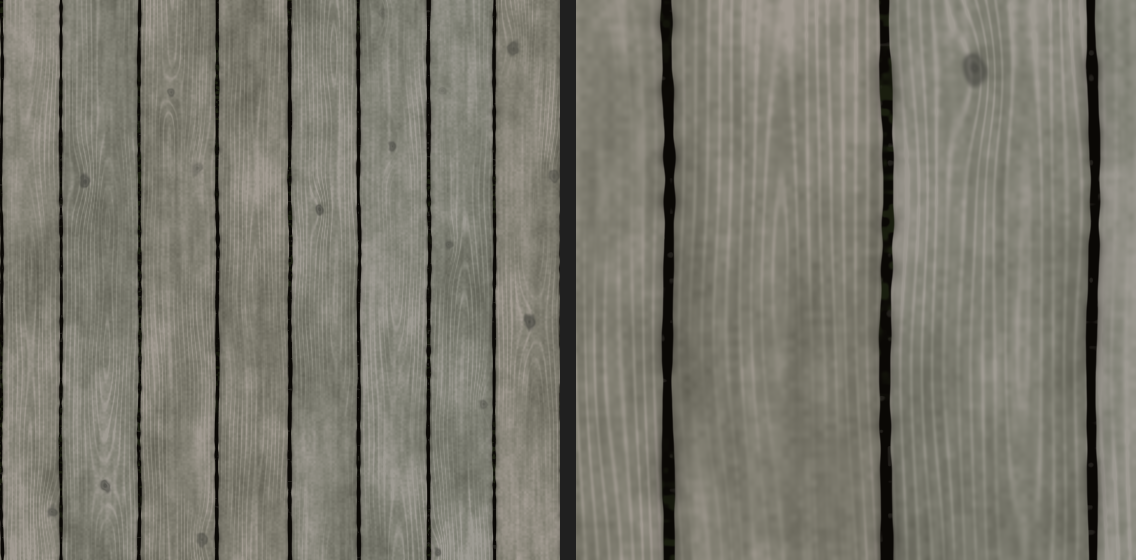
Left, the full canvas; right, a detail of the centre.
Give the GLSL for this texture, as a WebGL 2 fragment shader.

```glsl
#version 300 es
precision highp float;
// Weathered grey deck: eight upright planks of uneven width with dark gaps.
// Each plank gets arched growth rings, fine fibres, stains and knots, all
// seeded by its index; a single tone value is then mapped to wood colours.

uniform vec2 u_resolution;
out vec4 fragColor;

#define PLANKS 8
#define KNOTS_PER_PLANK 4
#define KNOT_CHANCE 0.62
#define GAP_HALF 0.0024
#define GAP_WOBBLE 0.0030
#define RING_SPACING 0.0068
#define RING_STRENGTH 0.62
#define FIBRE_STRENGTH 0.85
#define STAIN_STRENGTH 1.70
#define MOSS_AMOUNT 0.55

const vec3 WOOD_DARK  = vec3(0.45, 0.45, 0.41);
const vec3 WOOD_MID   = vec3(0.51, 0.51, 0.47);
const vec3 WOOD_LIGHT = vec3(0.58, 0.57, 0.54);
const vec3 KNOT_COLOR = vec3(0.25, 0.25, 0.23);
const vec3 EDGE_SHADE = vec3(0.19, 0.18, 0.16);
const vec3 GAP_COLOR  = vec3(0.04, 0.03, 0.02);
const vec3 MOSS_COLOR = vec3(0.15, 0.19, 0.09);

// Centre of each gap; the last one is the first, one canvas further on.
const float GAPS[PLANKS + 1] = float[](
    0.003, 0.109, 0.249, 0.388, 0.518, 0.641, 0.766, 0.883, 1.003);

float hash(vec2 p) {
    vec3 q = fract(vec3(p.xyx) * 0.1031);
    q += dot(q, q.yzx + 33.33);
    return fract((q.x + q.y) * q.z);
}

float noise(vec2 p) {
    vec2 i = floor(p), f = fract(p);
    f = f * f * (3.0 - 2.0 * f);
    return mix(mix(hash(i), hash(i + vec2(1, 0)), f.x),
               mix(hash(i + vec2(0, 1)), hash(i + vec2(1, 1)), f.x), f.y);
}

float fbm(vec2 p) {
    float sum = 0.0, amp = 0.5;
    for (int i = 0; i < 4; i++) {
        sum += amp * noise(p);
        p = p * 2.1 + 17.3;
        amp *= 0.5;
    }
    return sum / 0.9375;
}

// Darkness of the plank's knots (x) and how far they push the rings aside (y).
vec2 knots(vec2 p, float left, float right, float seed) {
    vec2 result = vec2(0.0);
    for (int i = 0; i < KNOTS_PER_PLANK; i++) {
        vec2 key = vec2(seed * 7.0 + 3.0, float(i) * 5.0 + 11.0);
        if (hash(key) > KNOT_CHANCE) continue;
        vec2 center = vec2(mix(left, right, mix(0.06, 0.94, hash(key + 1.0))),
                           (float(i) + hash(key + 2.0)) / float(KNOTS_PER_PLANK));
        float radius = mix(0.007, 0.013, hash(key + 3.0));
        vec2 q = (p - center) * vec2(1.0, 0.8) / radius;
        float r = length(q) + 0.5 * (noise(p * 130.0) - 0.5);
        float body = 1.0 - smoothstep(0.35, 1.15, r);
        float depth = mix(0.25, 0.85, hash(key + 4.0));
        result.x = max(result.x, body * depth * (0.85 + 0.15 * cos(r * 9.0)));
        result.y += 2.2 * exp(-dot(q * vec2(0.5, 0.25), q * vec2(0.5, 0.25)));
    }
    return result;
}

// Light growth-ring lines: stretched arches around a drifting heart line.
float rings(vec2 p, float left, float right, float seed, float push) {
    float heart = mix(left, right, mix(0.3, 0.7, hash(vec2(seed, 21.0))));
    float side = p.x - heart + 0.014 * (noise(vec2(p.y * 4.0, seed * 9.0)) - 0.5);
    float rise = 0.042 * (noise(vec2(p.y * 3.2 + seed * 4.7, seed * 13.0)) - 0.3);
    float phase = length(vec2(side, rise)) / RING_SPACING + push
                + 0.7 * noise(vec2(p.x * 60.0, p.y * 9.0 + seed));
    float line = pow(0.5 + 0.5 * cos(6.2832 * phase), 3.0);
    return line * smoothstep(0.25, 0.7, fbm(vec2(p.x * 18.0 + seed, p.y * 5.0)));
}

void main() {
    vec2 uv = gl_FragCoord.xy / u_resolution;
    float pixel = 1.0 / u_resolution.x;

    // Find the plank, its edges and the nearest gap.
    float bent = uv.x + GAP_WOBBLE * (noise(vec2(uv.x * 5.0, uv.y * 9.0)) - 0.5);
    vec2 p = vec2(fract(bent - GAPS[0]) + GAPS[0], uv.y);
    int id = 0;
    for (int i = 1; i < PLANKS; i++) if (p.x > GAPS[i]) id = i;
    float left = GAPS[id], right = GAPS[id + 1], seed = float(id) + 1.0;
    bool nearLeft = p.x - left < right - p.x;
    float gapId = float((nearLeft ? id : id + 1) % PLANKS);
    float edge = min(p.x - left, right - p.x);

    // Wood tone: 0 is dark, 0.5 middle, 1 light.
    vec2 knot = knots(p, left, right, seed);
    float fibre = 0.6 * noise(vec2(p.x * 210.0, p.y * 9.0 + seed * 31.0))
                + 0.4 * noise(vec2(p.x * 95.0, p.y * 4.0 + seed * 17.0));
    float stain = fbm(vec2(p.x * 11.0 + seed * 8.0, p.y * 6.0));
    float smudge = fbm(p * vec2(45.0, 34.0) + seed * 19.0);
    float tone = 0.44 + 0.22 * (hash(vec2(seed, 5.0)) - 0.5)
               + STAIN_STRENGTH * (stain - 0.5) + 0.8 * (smudge - 0.5)
               + FIBRE_STRENGTH * (fibre - 0.5)
               + RING_STRENGTH * rings(p, left, right, seed, knot.y)
               + 0.35 * (noise(p * 240.0) - 0.5);
    vec3 color = tone < 0.5 ? mix(WOOD_DARK, WOOD_MID, tone * 2.0)
                            : mix(WOOD_MID, WOOD_LIGHT, min(tone * 2.0 - 1.0, 1.6));
    color *= mix(vec3(0.99, 1.0, 0.99), vec3(1.02, 1.0, 0.98), hash(vec2(seed, 8.0)));
    color = mix(color, KNOT_COLOR, knot.x);

    // Worn edges, then the dark gap with bits of moss and grit.
    float rough = noise(vec2(uv.y * 75.0, gapId * 3.0)) - 0.5;
    float halfGap = GAP_HALF * mix(0.8, 1.3, hash(vec2(gapId, 41.0))) + 0.0014 * rough;
    float wear = exp(-max(edge - halfGap, 0.0) / 0.0035);
    color = mix(color, EDGE_SHADE, wear * (0.4 + 0.5 * rough));
    float gap = 1.0 - smoothstep(halfGap - 0.5 * pixel, halfGap + 0.0006 + 0.5 * pixel, edge);
    float moss = smoothstep(0.5, 0.8, noise(vec2(uv.y * 6.0, gapId * 7.0)))
               * smoothstep(0.4, 0.8, noise(uv * 230.0));
    float grit = smoothstep(0.8, 0.95, noise(uv * 200.0 + 50.0));
    vec3 filling = mix(GAP_COLOR, MOSS_COLOR, MOSS_AMOUNT * moss);
    color = mix(color, mix(filling, EDGE_SHADE, 0.6 * grit), gap);

    fragColor = vec4(color, 1.0);
}
```
